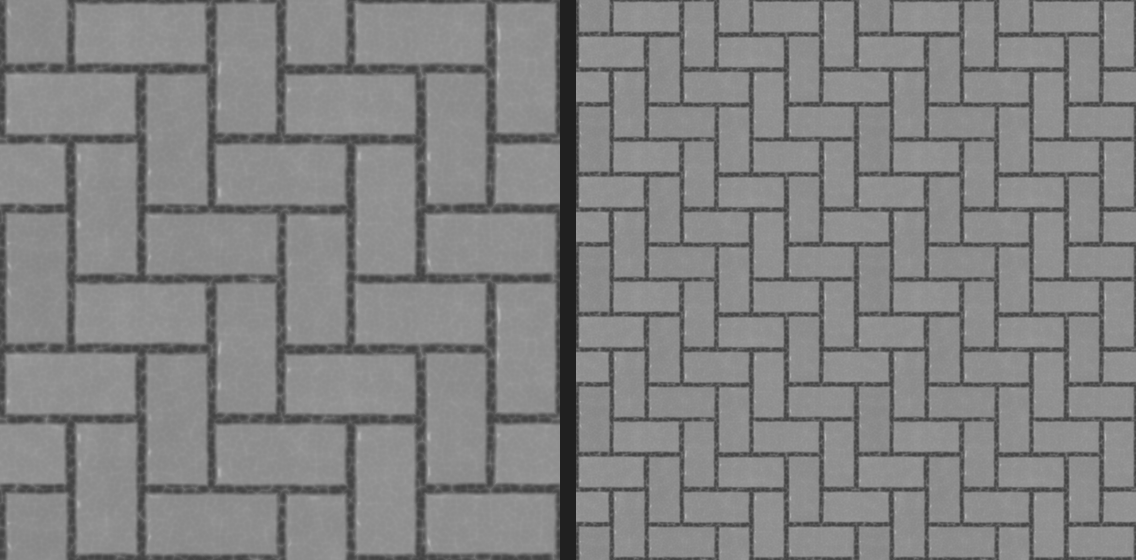
Left: one tile. Right: repeated 2 by 2.
A three.js fragment shader for this texture:

```glsl
// Grey herringbone brick paving with soft, worn dark joints.
#define CELLS 8.0            // half-brick cells across and down
#define WEAR_PERIOD vec2(8.0, 4.0) // cells before the wear repeats
#define JOINT_CORE 0.024     // distances in cells from the joint centre
#define JOINT_EDGE 0.108
#define CORNER_RADIUS 0.07
#define EDGE_WOBBLE 0.005
#define BRICK_SHIFT 0.022
#define BRICK_GREY 0.560
#define TONE_SPREAD 0.026
#define JOINT_DARK 0.265
#define JOINT_LIGHT 0.475
#define CHIP_LIGHT 0.11

varying vec2 vUv;

vec2 hash2(vec2 p) {
  vec3 q = fract(vec3(p.xyx) * vec3(0.1031, 0.1030, 0.0973));
  q += dot(q, q.yzx + 33.33);
  return fract((q.xx + q.yz) * q.zy);
}

// Squared distance to the nearest scattered point, wrapping with the wear period.
float cellular(vec2 p, float scale) {
  p *= scale;
  vec2 cell = floor(p);
  float nearest = 2.0;
  for (int y = -1; y <= 1; y++) {
    for (int x = -1; x <= 1; x++) {
      vec2 id = cell + vec2(float(x), float(y));
      vec2 toPoint = id + hash2(mod(id, WEAR_PERIOD * scale) + scale) - p;
      nearest = min(nearest, dot(toPoint, toPoint));
    }
  }
  return nearest;
}

float roundedBox(vec2 p, vec2 halfSize, float radius) {
  vec2 q = abs(p) - halfSize + radius;
  return length(max(q, 0.0)) + min(max(q.x, q.y), 0.0) - radius;
}

// Layered sines along both axes, with a phase per brick.
float ripple(vec2 p, vec2 phase) {
  vec2 slow = sin(p * 7.0 + phase);
  vec2 fast = sin(p * 19.0 + phase.yx * 2.3);
  return slow.x + slow.y + 0.6 * (fast.x + fast.y);
}

void main() {
  vec2 p = vUv * CELLS - 0.016;
  vec2 cell = floor(p);

  // Herringbone: each diagonal step is lower, left, right or upper brick half.
  float part = mod(cell.x - cell.y + 3.0, 4.0);
  bool isFlat = part > 0.5 && part < 2.5;
  vec2 size = isFlat ? vec2(2.0, 1.0) : vec2(1.0, 2.0);
  vec2 origin = cell;
  if (part > 2.5) origin.y -= 1.0;
  else if (part > 1.5) origin.x -= 1.0;

  // Random values and local position of this brick.
  vec2 id = mod(origin, WEAR_PERIOD);
  vec2 rnd = hash2(id + 17.0);
  vec2 phase = 6.2832 * hash2(id + 71.0);
  vec2 local = p - origin - 0.5 * size;
  vec2 shifted = local + (rnd - 0.5) * BRICK_SHIFT;

  // Uneven brick outline.
  float inside = -roundedBox(shifted, 0.5 * size, CORNER_RADIUS);
  inside += EDGE_WOBBLE * ripple(local, phase);
  float face = smoothstep(JOINT_CORE, JOINT_EDGE, inside);

  // Brick face: tone, broad mottling and fine grain.
  float grain = cellular(p, 14.0);
  float blotch = cellular(p, 4.0);
  float brick = BRICK_GREY + (rnd.x - 0.5) * TONE_SPREAD;
  brick += 0.003 * ripple(local * 0.6, phase.yx);
  brick += 0.035 * (grain - 0.25) + 0.025 * (blotch - 0.25);

  // Pale chips on the left and upper rims.
  float rim = smoothstep(0.07, 0.11, inside) * (1.0 - smoothstep(0.11, 0.17, inside));
  vec2 toEdge = 0.5 * size + vec2(local.x, -local.y);
  float leftRim = 1.0 - smoothstep(0.12, 0.20, toEdge.x);
  float topRim = 1.0 - smoothstep(0.12, 0.20, toEdge.y);
  float chipped = smoothstep(0.25, 0.60, blotch);
  brick += rim * max(leftRim, 0.3 * topRim) * (0.012 + CHIP_LIGHT * chipped);

  // Mottled joint filling.
  float joint = mix(JOINT_DARK, JOINT_LIGHT, cellular(p, 9.0));

  gl_FragColor = vec4(vec3(mix(joint, brick, face)), 1.0);
}
```
